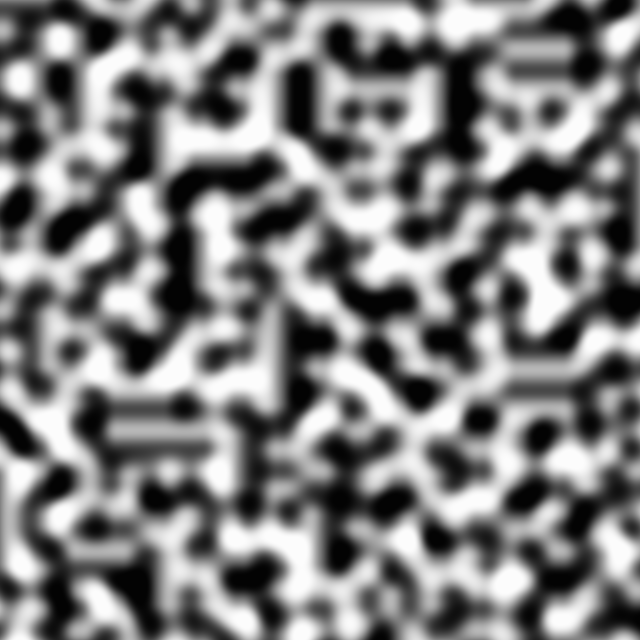
Give the GLSL for this texture, as a three.js fragment shader.

```glsl
// Soft black and white blobs, bars and diagonal worms: one octave of gradient
// noise on a square lattice. Gradients are cube edges seen from the front, so
// features favour the axes and diagonals; a smooth tone curve adds contrast.

#define CELLS 16.0      // lattice cells across the canvas
#define SEED 37.0       // shifts the pattern
#define TONE_RANGE 0.48 // noise height that reaches full black or white
#define DARK vec3(0.01)
#define LIGHT vec3(0.99)

varying vec2 vUv;

float hash(vec2 p) {
  vec3 q = fract(vec3(p.xyx) * 0.1031);
  q += dot(q, q.yzx + 33.33);
  return fract((q.x + q.y) * q.z);
}

// One of twelve cube edges flattened to 2D: a third diagonal, the rest axial.
vec2 latticeGradient(vec2 corner) {
  float edge = floor(hash(corner + SEED) * 12.0);
  float kind = floor(edge / 4.0);
  vec2 signs = 2.0 * mod(floor(vec2(edge, edge / 2.0)), 2.0) - 1.0;
  vec2 mask = kind < 0.5 ? vec2(1.0) : kind < 1.5 ? vec2(1.0, 0.0) : vec2(0.0, 1.0);
  return signs * mask;
}

float cornerRamp(vec2 cell, vec2 local, vec2 corner) {
  return dot(latticeGradient(cell + corner), local - corner);
}

float gradientNoise(vec2 p) {
  vec2 cell = floor(p);
  vec2 local = p - cell;
  vec2 fade = local * local * local * (local * (local * 6.0 - 15.0) + 10.0);
  float bottom = mix(cornerRamp(cell, local, vec2(0.0, 0.0)),
                     cornerRamp(cell, local, vec2(1.0, 0.0)), fade.x);
  float top = mix(cornerRamp(cell, local, vec2(0.0, 1.0)),
                  cornerRamp(cell, local, vec2(1.0, 1.0)), fade.x);
  return mix(bottom, top, fade.y);
}

void main() {
  float height = gradientNoise(vUv * CELLS);
  float tone = smoothstep(-TONE_RANGE, TONE_RANGE, height);
  gl_FragColor = vec4(mix(DARK, LIGHT, tone), 1.0);
}
```
